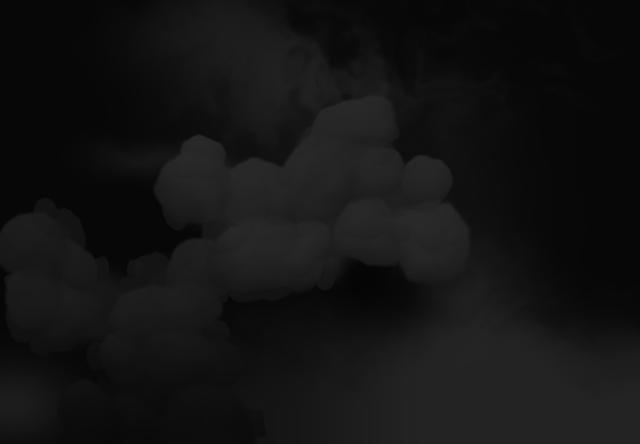
Give the GLSL for this background, as a Shadertoy shader.

```glsl
// Dark billowing smoke clouds over low grey fog on a near-black backdrop.

// Tunable values; lengths are in canvas heights
const vec3 TINT = vec3(1.0);
const float BACKDROP = 0.026;
const float FOG_LEVEL = 0.112;
const float MAIN_LEVEL = 0.142;
const float LOW_LEVEL = 0.112;
const float BIG_PUFF = 0.125;
const float SMALL_PUFF = 0.066;
const float WARP = 0.055;
const vec3 LIGHT_DIR = vec3(-0.22, 0.62, 0.75);

// Broad cloud bodies: centre, radii
const int BODIES = 11;
const vec4 BODY[BODIES] = vec4[](
    vec4(0.75, 0.50, 0.23, 0.12), vec4(0.75, 0.65, 0.11, 0.10),
    vec4(0.92, 0.50, 0.09, 0.11), vec4(0.51, 0.58, 0.13, 0.09),
    vec4(0.78, 0.41, 0.06, 0.08), vec4(0.63, 0.42, 0.11, 0.09),
    vec4(0.11, 0.46, 0.09, 0.08), vec4(0.19, 0.31, 0.18, 0.12),
    vec4(0.41, 0.36, 0.10, 0.09), vec4(0.37, 0.18, 0.15, 0.12),
    vec4(0.33, 0.05, 0.21, 0.09));

float hash(vec2 p) {
    return fract(sin(dot(p, vec2(127.1, 311.7))) * 43758.5453);
}

float noise(vec2 p) {
    vec2 i = floor(p), f = fract(p);
    f = f * f * (3.0 - 2.0 * f);
    return mix(mix(hash(i), hash(i + vec2(1, 0)), f.x),
               mix(hash(i + vec2(0, 1)), hash(i + vec2(1, 1)), f.x), f.y);
}

float fbm(vec2 p) {
    float sum = 0.0, amp = 0.5;
    for (int i = 0; i < 5; i++) {
        sum += amp * noise(p);
        p = mat2(1.6, 1.2, -1.2, 1.6) * p + 7.3;
        amp *= 0.5;
    }
    return sum;
}

// Soft elliptical glow
float glow(vec2 p, vec2 centre, vec2 radii) {
    vec2 d = (p - centre) / radii;
    return exp(-dot(d, d));
}

// Approximate signed distance to the cloud bodies
float bodyDistance(vec2 p) {
    float dist = 1e3;
    for (int i = 0; i < BODIES; i++) {
        vec2 radii = BODY[i].zw;
        float d = (length((p - BODY[i].xy) / radii) - 1.0) * min(radii.x, radii.y);
        dist = min(dist, d);
    }
    return dist;
}

// Scattered lit spheres kept inside the bodies: x = shade, y = coverage
vec2 puffs(vec2 p, float size, float seed) {
    vec2 cell = floor(p / size);
    float shade = 0.0, weights = 1e-4, cover = 0.0;
    for (int y = -1; y <= 1; y++)
    for (int x = -1; x <= 1; x++) {
        vec2 id = cell + vec2(x, y);
        vec2 jitter = vec2(hash(id + seed), hash(id + seed + 19.7));
        vec2 centre = (id + 0.2 + 0.6 * jitter) * size;
        float keep = 1.0 - smoothstep(-0.03, 0.025, bodyDistance(centre));
        float radius = size * mix(0.58, 0.95, hash(id + seed + 41.3)) * keep + 1e-4;
        vec2 n = (p - centre) / radius;
        float d2 = dot(n, n);
        float z = sqrt(max(1.0 - d2, 0.0));
        float height = z * radius / size + 0.5 * hash(id + seed + 63.1);
        float inside = 1.0 - smoothstep(0.86, 1.0, sqrt(d2));
        float w = inside * exp(11.0 * height);
        shade += w * (0.5 + 0.5 * dot(vec3(n, z), LIGHT_DIR));
        weights += w;
        cover = max(cover, inside * smoothstep(0.0, 0.4, keep));
    }
    return vec2(shade / weights, cover);
}

void mainImage(out vec4 fragColor, in vec2 fragCoord) {
    vec2 p = fragCoord / iResolution.y;
    vec2 drift = vec2(fbm(p * 5.0), fbm(p * 5.0 + 31.0)) - 0.48;
    vec2 q = p + drift * WARP * 2.0;
    float wisp = fbm(p * 4.0 + drift * 3.0);

    // Low fog rising toward the right of the cloud
    float fogTop = 0.29 + 0.17 * exp(-pow((p.x - 1.06) / 0.16, 2.0));
    float fog = 1.0 - smoothstep(fogTop - 0.24, fogTop + 0.12, p.y + (wisp - 0.5) * 0.18);
    fog *= mix(0.45, 1.0, smoothstep(0.55, 1.0, p.x)) * smoothstep(0.25, 0.6, p.x);
    float value = BACKDROP + FOG_LEVEL * fog;
    value += 0.085 * glow(p, vec2(0.03, 0.09), vec2(0.13, 0.09));

    // Thin plume behind, side arm and faint haze
    float plume = glow(q, vec2(0.64, 0.82), vec2(0.21, 0.17));
    plume += 0.55 * glow(q, vec2(0.43, 0.95), vec2(0.16, 0.09));
    plume += 0.6 * glow(q, vec2(0.90, 0.80), vec2(0.14, 0.17));
    value += 0.10 * plume * smoothstep(0.15, 0.75, wisp);
    value += 0.055 * glow(q, vec2(0.35, 0.66), vec2(0.12, 0.032));
    value += 0.03 * glow(q, vec2(1.02, 0.56), vec2(0.20, 0.22));

    // Faint filaments at the upper right
    float ridge = 1.0 - abs(2.0 * fbm(p * vec2(5.0, 9.0) + drift * 2.0) - 1.0);
    value += 0.022 * pow(ridge, 10.0) * glow(p, vec2(1.13, 0.87), vec2(0.25, 0.14));

    // Shadow beneath the main cloud
    value *= 1.0 - 0.5 * glow(q, vec2(0.87, 0.33), vec2(0.13, 0.08));

    // Billows: large lobes with smaller folds
    vec2 big = puffs(q, BIG_PUFF, 3.0);
    vec2 small = puffs(q + drift * 0.04, SMALL_PUFF, 11.0);
    float core = 1.0 - smoothstep(-0.04, 0.015, bodyDistance(q));
    float cover = max(max(big.y, small.y * 0.8), core);
    float shade = mix(0.5, big.x, big.y);
    shade = mix(shade, small.x, 0.28 * small.y);

    // Dimmer lower-left cloud, fading into darkness at its base
    float isMain = smoothstep(0.42, 0.58, p.x + (p.y - 0.42) * 0.7);
    float lowLevel = LOW_LEVEL * mix(0.42, 1.0, smoothstep(0.02, 0.34, p.y));
    float mainLevel = MAIN_LEVEL * mix(0.55, 1.0, smoothstep(0.27, 0.42, p.y));
    float smoke = mix(lowLevel, mainLevel, isMain) * (0.45 + 0.68 * shade);
    smoke *= 0.9 + 0.2 * wisp;
    value = mix(value, smoke, cover * mix(0.88, 0.97, isMain));

    fragColor = vec4(TINT * value, 1.0);
}
```
